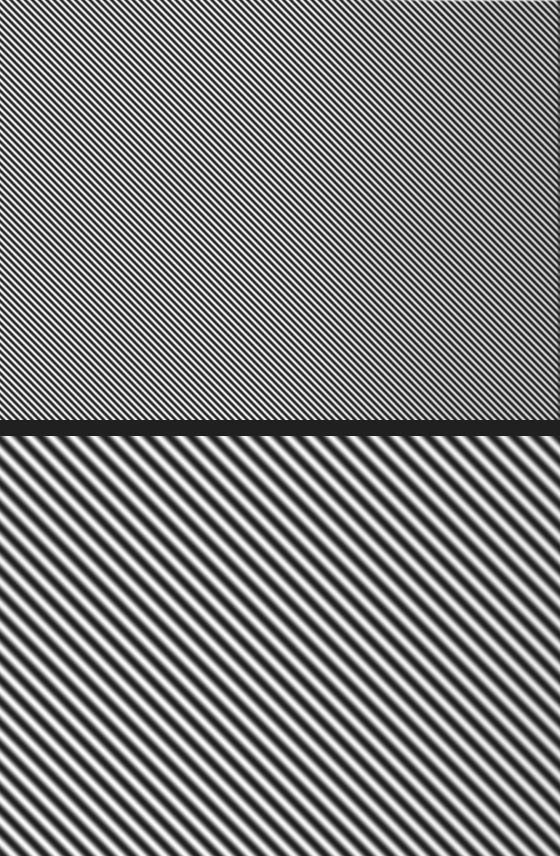
Top, the full canvas; bottom, a detail of the centre.
Give the GLSL for this pattern, as a Shadertoy shader.

```glsl
const vec2 REPEATS = vec2(78.0, 58.0);   // stripes across and down
const vec3 INK = vec3(0.12);
const vec3 PAPER = vec3(0.975);
const float TAU = 6.2831853;

float hash21(vec2 p) {
    vec3 q = fract(vec3(p.xyx) * 0.1031);
    q += dot(q, q.yzx + 33.33);
    return fract((q.x + q.y) * q.z);
}

float valueNoise(vec2 p) {
    vec2 cell = floor(p);
    vec2 f = fract(p);
    f = f * f * (3.0 - 2.0 * f);
    float low = mix(hash21(cell), hash21(cell + vec2(1.0, 0.0)), f.x);
    float high = mix(hash21(cell + vec2(0.0, 1.0)), hash21(cell + 1.0), f.x);
    return mix(low, high, f.y);
}

// Soft stripe, 0 in the dark line and 1 in the light one
float softStripe(float phase, float footprint, float sharpness) {
    float wave = 0.5 + 0.5 * cos(TAU * phase);
    float shaped = pow(wave, sharpness);
    return mix(shaped, 0.46, smoothstep(0.35, 0.8, footprint));
}

// 1 inside a band of the given width along an edge
float edgeBand(float distanceToEdge, float width, float blur) {
    return 1.0 - smoothstep(width - blur, width + blur, distanceToEdge);
}

void mainImage(out vec4 fragColor, in vec2 fragCoord) {
    vec2 uv = fragCoord / iResolution.xy;
    float pixel = 1.0 / iResolution.y;

    // Diagonal stripes with a faint wobble
    float straight = dot(uv, REPEATS);
    float wobble = 0.08 * (valueNoise(uv * vec2(5.0, 4.0)) - 0.5);
    float footprint = length(REPEATS / iResolution.xy);
    float stripe = softStripe(straight + wobble, footprint, 1.2);

    // Uneven exposure, duller towards the right
    float exposure = 1.0 - 0.12 * smoothstep(0.4, 1.0, uv.x);
    exposure += 0.03 * (valueNoise(uv * vec2(9.0, 7.0) + 17.0) - 0.5);
    vec3 color = mix(INK, PAPER * exposure, stripe);

    // Worn borders: pale at the upper right, dark along the right side
    float pale = edgeBand(1.0 - uv.y, 0.003, pixel) * smoothstep(0.6, 0.85, uv.x);
    color = mix(color, PAPER, 0.6 * pale);
    float dark = edgeBand(1.0 - uv.x, 0.004, pixel);
    color = mix(color, INK, 0.5 * dark);

    fragColor = vec4(color, 1.0);
}
```
